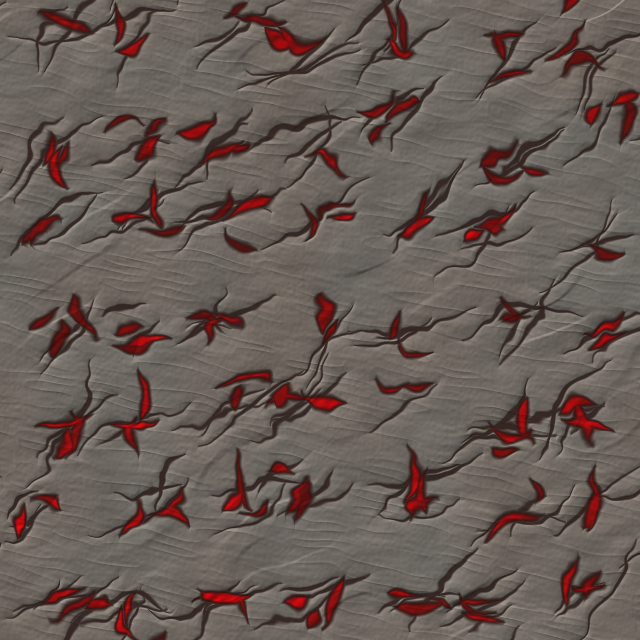
A WebGL 2 fragment shader for this texture:

```glsl
#version 300 es
precision highp float;
// Weathered grey-brown skin with fine wavy grain, torn by diagonal cracks and red shards.
// Cracks and shards are bent, tapered blades scattered over a jittered grid;
// a height field built from noise and those blades is lit from the upper left.

uniform vec2 u_resolution;
out vec4 fragColor;

float hash(vec2 p) {
    return fract(sin(dot(p, vec2(127.1, 311.7))) * 43758.5453);
}

float noise(vec2 p) {
    vec2 i = floor(p), f = fract(p);
    f = f * f * (3.0 - 2.0 * f);
    return mix(mix(hash(i), hash(i + vec2(1, 0)), f.x),
               mix(hash(i + vec2(0, 1)), hash(i + vec2(1, 1)), f.x), f.y);
}

vec2 rotate(vec2 p, float angle) {
    float c = cos(angle), s = sin(angle);
    return vec2(c * p.x + s * p.y, c * p.y - s * p.x);
}

// Approximate distance to a bent blade that tapers to both ends
float blade(vec2 p, float angle, float len, float width, float bend, float skew) {
    vec2 q = rotate(p, angle);
    float t = clamp(q.x / len, -1.0, 1.0);
    q.y += bend * len * (t * t - 0.3);
    return abs(q.y) - width * (1.0 - t * t) * (1.0 + skew * t) + max(abs(q.x) - len, 0.0);
}

// x: distance to shards, y: distance to cracks (in cells), z: tone of the nearest shard
vec3 tears(vec2 uv) {
    vec2 p = uv * 7.0;
    p += 0.16 * (vec2(noise(p * 2.7), noise(p * 2.7 + 31.0)) - 0.5);
    p += 0.07 * (vec2(noise(p * 8.0 + 9.0), noise(p * 8.0 + 57.0)) - 0.5);
    vec3 result = vec3(9.0, 9.0, 0.0);
    for (int y = -1; y <= 1; y++)
    for (int x = -1; x <= 1; x++) {
        vec2 cell = floor(p) + vec2(x, y);
        vec2 centre = cell + 0.25 + 0.5 * vec2(hash(cell + 0.7), hash(cell + 5.3));
        for (int k = 0; k < 6; k++) {
            vec2 seed = cell + float(k) * 17.3;
            vec4 r = vec4(hash(seed + 2.1), hash(seed + 3.4), hash(seed + 7.7), hash(seed + 9.2));
            if (r.w > 0.82) continue;
            float size = r.w / 0.82;
            vec2 q = p - centre - 0.42 * (r.xy - 0.5);
            float bend = 1.1 * (fract(r.x * 7.0 + r.y) - 0.5);
            if (k < 3) {
                float d = blade(q, 0.75 + 2.5 * (r.z - 0.5), 0.13 + 0.17 * size,
                                0.028 + 0.045 * fract(r.z * 9.0), bend, 1.4 * (r.x - 0.5));
                if (d < result.x) result.xz = vec2(d, fract(r.y * 13.0));
            } else {
                float d = blade(q, 0.62 + 0.9 * (r.z - 0.5), 0.25 + 0.45 * size,
                                0.012 + 0.014 * r.y, 0.6 * bend, 0.8 * (r.x - 0.5));
                result.y = min(result.y, d);
            }
        }
    }
    return result;
}

float height(vec2 uv, vec3 tear) {
    // Wavy grain falling slightly to the right
    vec2 g = rotate(uv, -0.2);
    g.y += 0.012 * noise(uv * 13.0) + 0.005 * noise(uv * 31.0);
    float ridge = 1.0 - abs(2.0 * noise(g * vec2(13, 78)) - 1.0);
    float h = 0.17 * ridge * ridge * ridge + 0.12 * noise(g * vec2(45, 165));
    h += 0.08 * noise(uv * 210.0);

    // Overlapping flakes with low diagonal cliffs
    vec2 f = rotate(uv, 0.55);
    f += 0.03 * vec2(noise(uv * 11.0 + 4.0), noise(uv * 15.0 + 8.0));
    float cover = smoothstep(0.35, 0.75, noise(f * vec2(8, 13) + 40.0));
    h += 0.32 * cover * smoothstep(0.45, 0.56, noise(f * vec2(6, 21)));
    h += 0.25 * noise(f * vec2(9, 34) + 70.0);

    // Troughs beside the tears
    h -= 0.5 * exp(-max(tear.y, 0.0) / 0.05);
    h -= 0.45 * exp(-max(tear.x, 0.0) / 0.05);
    return h;
}

void main() {
    vec2 uv = gl_FragCoord.xy / u_resolution.y;
    vec2 toLight = uv + 0.0022 * vec2(-0.55, 0.83);
    vec3 tear = tears(uv);
    float slope = height(uv, tear) - height(toLight, tears(toLight));
    float light = clamp(1.0 + 1.7 * slope, 0.45, 1.4);

    // Grey skin with a slow warm and cool drift
    vec3 skin = mix(vec3(0.435, 0.4, 0.37), vec3(0.425, 0.41, 0.39), noise(uv * 9.0));
    skin *= light * (0.95 + 0.1 * noise(uv * 24.0));

    // Dark cracks and the shadowed rims of shards
    vec3 shadow = vec3(0.17, 0.12, 0.11) * (0.7 + 0.4 * light);
    float crack = smoothstep(0.018, -0.008, tear.y);
    float rim = smoothstep(0.045, 0.0, tear.x);
    vec3 color = mix(skin, shadow, max(0.92 * crack, 0.88 * rim));

    // Red shards, brightest along their middle
    vec2 s = rotate(uv, 0.8);
    float streak = noise(s * vec2(40, 130));
    float glow = smoothstep(0.0, 0.045, -tear.x) * (0.3 + 0.7 * tear.z) * (0.5 + 0.8 * streak);
    vec3 red = mix(vec3(0.25, 0.075, 0.065), vec3(0.78, 0.035, 0.05), glow);
    red *= mix(1.0, light, 0.6);
    color = mix(color, red, smoothstep(0.008, -0.014, tear.x));

    fragColor = vec4(color, 1.0);
}
```
